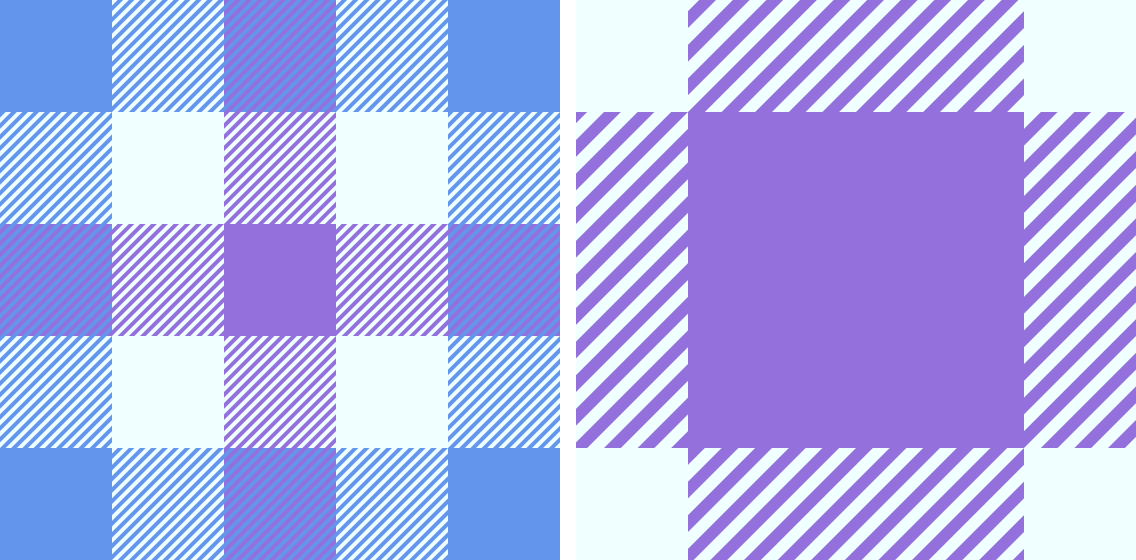
Left, the full canvas; right, a detail of the centre.
Reproduce this pattern procedurally as a WebGL 1 fragment shader.

```glsl
precision highp float;

uniform vec2 u_resolution;

const vec3 AZURE = vec3(0.941, 1.0, 1.0);
const vec3 BLUE = vec3(0.392, 0.584, 0.929);
const vec3 PURPLE = vec3(0.576, 0.439, 0.859);

const float SETTS = 1.0;            // repeats across and down
const float PURPLE_HALF = 0.1;      // half width of the central band
const float AZURE_HALF = 0.3;       // outer limit of the azure bands
const float TWILL_PER_SETT = 50.0;  // diagonal ribs along one sett side
const float WEFT_SHARE = 0.5;       // part of each rib showing the weft

// Pixel coverage of the region where the signed distance is positive
float coverage(float dist, float pixel) {
  return clamp(dist / pixel + 0.5, 0.0, 1.0);
}

// Colour of the thread at position t of the mirrored band sequence
vec3 threadColor(float t, float pixel) {
  float fromCenter = abs(fract(t) - 0.5);
  vec3 color = mix(BLUE, AZURE, coverage(AZURE_HALF - fromCenter, pixel));
  return mix(color, PURPLE, coverage(PURPLE_HALF - fromCenter, pixel));
}

// Diagonal ribs: 1 where the weft lies on top, 0 where the warp does
float weftOnTop(vec2 p, float pixel) {
  float phase = (p.x + p.y) * TWILL_PER_SETT;
  float fromRib = abs(fract(phase + 0.5 * WEFT_SHARE + 0.5) - 0.5);
  float dist = 0.5 * WEFT_SHARE - fromRib;
  return coverage(dist, pixel * TWILL_PER_SETT * sqrt(2.0));
}

void main() {
  float side = min(u_resolution.x, u_resolution.y);
  float pixel = SETTS / side;

  // Sett coordinates, measured downward from the top left
  vec2 p = vec2(gl_FragCoord.x, u_resolution.y - gl_FragCoord.y) * pixel;

  vec3 warp = threadColor(p.x, pixel);
  vec3 weft = threadColor(p.y, pixel);
  gl_FragColor = vec4(mix(warp, weft, weftOnTop(p, pixel)), 1.0);
}
```
